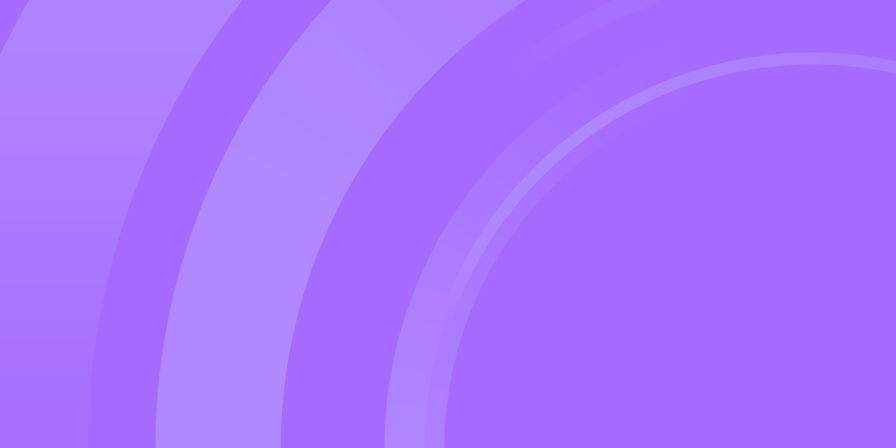
Give the GLSL for this background, as a Shadertoy shader.

```glsl
// Concentric pale violet rings, softly fading, around a point on the lower edge.

// Smooth coverage of a ring between two radii
float ring(float dist, float inner, float outer) {
    float blur = 0.75 / iResolution.y;
    return smoothstep(inner - blur, inner + blur, dist)
         - smoothstep(outer - blur, outer + blur, dist);
}

void mainImage(out vec4 fragColor, in vec2 fragCoord) {
    vec2 p = fragCoord / iResolution.y - vec2(0.5 * iResolution.x / iResolution.y + 0.815, 0.0);
    float dist = length(p);
    float turn = atan(p.y, -p.x) / 1.5708; // 0 at the left, 1 straight up

    vec3 violet = vec3(0.647, 0.42, 1.0);
    vec3 lilac = vec3(0.694, 0.533, 1.0);

    // Broad outer rings
    float glow = ring(dist, 1.619, 2.016) * mix(0.16, 0.82, smoothstep(0.0, 1.0, p.y));
    glow += ring(dist, 1.188, 1.468) * mix(1.0, 0.68, smoothstep(0.25, 0.68, turn));

    // Faint sliver near the top
    glow += ring(dist, 1.052, 1.094) * 0.2
          * smoothstep(0.55, 0.72, turn) * (1.0 - smoothstep(0.8, 1.0, turn));

    // Inner ring, dimmer along its inside strip
    float fade = 1.0 - smoothstep(-0.1, 0.86, turn);
    float strip = 1.0 - smoothstep(0.865, 0.87, dist);
    float band = ring(dist, 0.823, 0.957) * fade * mix(0.92, 0.72, strip);

    // Thin bright arc laid over the inner ring
    float shine = smoothstep(0.0, 0.38, turn) * mix(0.95, 0.62, smoothstep(0.5, 1.1, turn));
    float arc = ring(dist, 0.856, 0.883);
    glow += mix(band, max(band, shine), arc);

    fragColor = vec4(mix(violet, lilac, glow), 1.0);
}
```
